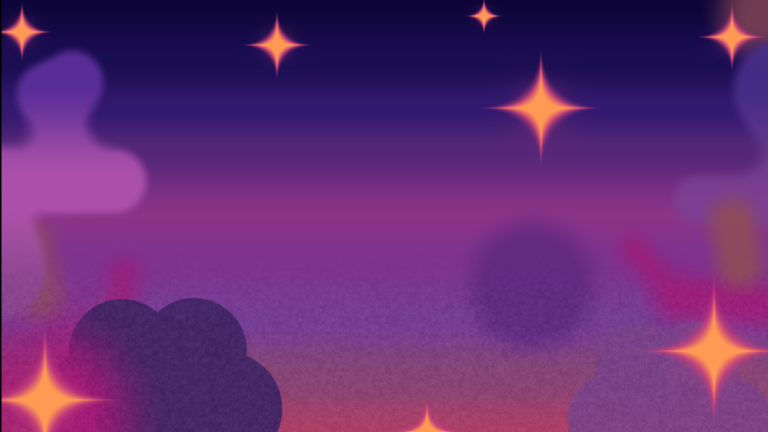
Write a Shadertoy shader that draws this background.

```glsl
#define HEIGHT 4.32
#define GRAIN 0.035
#define GRAIN_SCALE 60.0
#define STAR_CORE vec3(1.0, 0.60, 0.33)
#define STAR_TIP vec3(0.78, 0.25, 0.48)
#define MAGENTA vec3(0.63, 0.10, 0.46)
#define OCHRE vec3(0.56, 0.30, 0.34)
#define DISC vec3(0.37, 0.16, 0.50)
#define DARK_BUSH vec3(0.26, 0.15, 0.40)
#define PALE_BUSH vec3(0.47, 0.26, 0.54)

float hash(vec2 p) {
    vec3 q = fract(vec3(p.xyx) * 0.1031);
    q += dot(q, q.yzx + 33.33);
    return fract((q.x + q.y) * q.z);
}

float noise(vec2 p) {
    vec2 i = floor(p), f = fract(p);
    f = f * f * (3.0 - 2.0 * f);
    return mix(mix(hash(i), hash(i + vec2(1, 0)), f.x),
               mix(hash(i + vec2(0, 1)), hash(i + vec2(1, 1)), f.x), f.y);
}

float circle(vec2 p, vec2 c, float r) { return length(p - c) - r; }

float capsule(vec2 p, vec2 a, vec2 b, float r) {
    vec2 d = b - a;
    return length(p - a - d * clamp(dot(p - a, d) / dot(d, d), 0.0, 1.0)) - r;
}

float smoothUnion(float a, float b, float k) {
    float h = max(k - abs(a - b), 0.0) / k;
    return min(a, b) - h * h * k * 0.25;
}

// Coverage of a shape with an edge of the given softness
float cover(float d, float soft) { return 1.0 - smoothstep(-soft, soft, d); }

vec3 sky(float y) {
    const float stops[9] = float[9](0.0, 0.6, 1.1, 1.5, 2.15, 2.6, 3.2, 3.75, 4.32);
    const vec3 tones[9] = vec3[9](
        vec3(0.05, 0.02, 0.22), vec3(0.10, 0.05, 0.32), vec3(0.20, 0.10, 0.43),
        vec3(0.33, 0.15, 0.47), vec3(0.54, 0.20, 0.53), vec3(0.49, 0.20, 0.56),
        vec3(0.46, 0.24, 0.58), vec3(0.52, 0.27, 0.46), vec3(0.67, 0.25, 0.40));
    vec3 col = tones[0];
    for (int i = 1; i < 9; i++)
        col = mix(col, tones[i], smoothstep(stops[i - 1], stops[i], y));
    return col;
}

float leftCloud(vec2 p) {
    float d = capsule(p, vec2(0.48, 0.94), vec2(0.72, 0.82), 0.31);
    d = smoothUnion(d, capsule(p, vec2(0.60, 1.0), vec2(0.62, 1.6), 0.25), 0.2);
    d = smoothUnion(d, capsule(p, vec2(0.1, 1.82), vec2(1.14, 1.81), 0.32), 0.35);
    d = smoothUnion(d, capsule(p, vec2(-0.1, 1.9), vec2(-0.1, 2.4), 0.42), 0.15);
    return smoothUnion(d, circle(p, vec2(0.0, 2.74), 0.45), 0.3);
}

float rightCloud(vec2 p) {
    float d = circle(p, vec2(7.86, 0.9), 0.52);
    d = smoothUnion(d, capsule(p, vec2(7.95, 1.2), vec2(7.9, 1.9), 0.27), 0.3);
    return smoothUnion(d, capsule(p, vec2(6.98, 2.0), vec2(7.8, 2.0), 0.24), 0.35);
}

float bush(vec2 p, vec2 left, vec2 right, float r) {
    float d = min(circle(p, left, r), circle(p, right, r));
    d = min(d, circle(p, left + vec2(-0.26, 0.53), r * 1.05));
    d = min(d, circle(p, right + vec2(0.31, 0.58), r * 1.08));
    return min(d, circle(p, mix(left, right, 0.5) + vec2(0, 0.5), r));
}

void addStar(inout vec3 col, vec2 p, float r) {
    vec2 q = abs(p) / r;
    float f = 1.0 - sqrt(q.x) - sqrt(q.y);
    col = mix(col, STAR_TIP, 0.35 * exp(-5.0 * dot(q, q)));
    col = mix(col, STAR_TIP, smoothstep(-0.15, 0.15, f));
    col = mix(col, STAR_CORE, smoothstep(0.0, 0.32, f));
}

void mainImage(out vec4 fragColor, in vec2 fragCoord) {
    // Height spans HEIGHT units, y runs downwards
    vec2 p = vec2(fragCoord.x, iResolution.y - fragCoord.y) * HEIGHT / iResolution.y;
    float edge = HEIGHT / iResolution.y;
    vec3 col = sky(p.y);

    // Blurred disc
    col = mix(col, DISC, 0.85 * cover(circle(p, vec2(5.32, 2.85), 0.62), 0.2));

    // Warm glows on both sides
    col = mix(col, MAGENTA, 0.85 * cover(capsule(p, vec2(0.0, 4.0), vec2(0.75, 3.7), 0.55), 0.5));
    col = mix(col, MAGENTA, 0.75 * cover(capsule(p, vec2(1.24, 2.75), vec2(1.15, 3.4), 0.14), 0.2));
    col = mix(col, OCHRE, 0.8 * cover(capsule(p, vec2(0.3, 2.45), vec2(0.4, 2.95), 0.2), 0.2));
    float sweep = smoothUnion(capsule(p, vec2(6.35, 2.5), vec2(6.7, 2.9), 0.12),
                              capsule(p, vec2(6.8, 2.98), vec2(7.7, 3.05), 0.22), 0.2);
    col = mix(col, MAGENTA, 0.85 * cover(sweep, 0.2));
    col = mix(col, OCHRE, 0.75 * cover(circle(p, vec2(7.65, 0.1), 0.42), 0.25));

    // Soft clouds
    vec3 leftTone = mix(vec3(0.36, 0.18, 0.60), vec3(0.68, 0.32, 0.67), smoothstep(0.8, 1.8, p.y));
    leftTone = mix(leftTone, vec3(0.54, 0.27, 0.56), smoothstep(2.0, 3.0, p.y));
    col = mix(col, leftTone, 0.95 * cover(leftCloud(p), 0.07));
    vec3 rightTone = mix(vec3(0.28, 0.18, 0.54), vec3(0.48, 0.25, 0.57), smoothstep(0.8, 2.0, p.y));
    col = mix(col, rightTone, 0.9 * cover(rightCloud(p), 0.08));
    col = mix(col, OCHRE, 0.9 * cover(capsule(p, vec2(7.33, 2.22), vec2(7.4, 2.65), 0.22), 0.16));

    // Bushes
    vec3 darkTone = mix(MAGENTA, DARK_BUSH, smoothstep(0.4, 1.3, length(p - vec2(0.4, 4.2))));
    col = mix(col, darkTone, 0.95 * cover(bush(p, vec2(1.22, 3.52), vec2(1.94, 3.51), 0.53), edge));
    col = mix(col, PALE_BUSH, 0.85 * cover(bush(p, vec2(6.4, 3.66), vec2(6.95, 3.66), 0.44), 2.0 * edge));

    // Paper grain, stronger towards the ground
    float grain = noise(p * GRAIN_SCALE) + noise(p * GRAIN_SCALE * 0.5) - 1.0;
    col += GRAIN * grain * smoothstep(2.4, 3.2, p.y);

    // Four-pointed stars: centre and reach
    const vec3 stars[8] = vec3[8](
        vec3(0.22, 0.32, 0.30), vec3(2.77, 0.45, 0.34), vec3(4.84, 0.16, 0.19), vec3(7.32, 0.37, 0.34),
        vec3(5.41, 1.08, 0.56), vec3(7.14, 3.51, 0.72), vec3(0.45, 4.0, 0.72), vec3(4.27, 4.32, 0.36));
    for (int i = 0; i < 8; i++) addStar(col, p - stars[i].xy, stars[i].z);

    // Dark left border
    col *= smoothstep(0.0, 0.02, p.x - 0.005);
    fragColor = vec4(col, 1.0);
}
```
